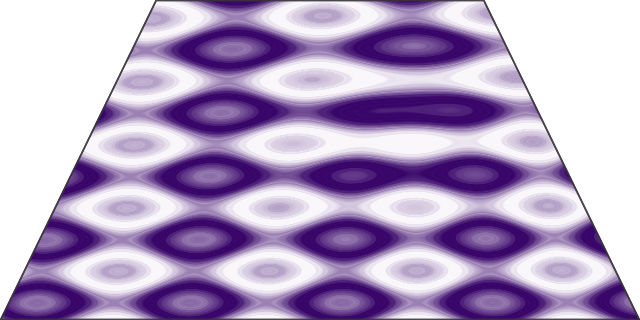
This pattern is drawn by a Shadertoy shader. Its source:

```glsl
// A trapezoid holding a checkerboard of lens-shaped wave cells in violet and white.
// A row wave is added to a column wave that loses a period towards the top,
// and the sum is coloured by a tone curve that folds back at the peaks.

const float TAU = 6.2831853;

float hash(float n) {
    return fract(sin(n * 127.1) * 43758.5);
}

float noise(float x) {
    float i = floor(x);
    return mix(hash(i), hash(i + 1.0), smoothstep(0.0, 1.0, x - i));
}

// Columns: a short wave below blends into a longer one above;
// where the two cancel, neighbouring cells merge.
float columnWave(vec2 p) {
    float x = p.x / (1.0 - 0.2 * p.y);
    float bend = 0.14 * p.y * (1.0 - x * x / 0.458);
    float lower = cos(TAU * ((x + 0.651) / 0.478 - bend));
    float upper = cos(TAU * (x - 0.016) / 0.672);
    return mix(lower, upper, smoothstep(0.1, 1.05, p.y));
}

// Rows: evenly spaced, tilting slightly with height.
float rowWave(vec2 p) {
    return cos(TAU * (p.y - 0.017 * p.y * p.x - 0.1536) / 0.199);
}

// Tone runs from dark violet (0) to white (1).
float toneOf(float field) {
    float a = abs(field);
    float reach = smoothstep(-0.12, 0.36, a) - 0.16 * (1.0 - smoothstep(0.0, 0.2, a));
    reach *= smoothstep(0.0, 0.06, a);
    reach -= 0.78 * smoothstep(0.48, 1.0, a);
    return 0.58 + (field > 0.0 ? 0.42 : -0.58) * reach;
}

// Distance inside the trapezoid, positive within.
float trapezoid(vec2 p) {
    float side = (1.0 - 0.487 * p.y - abs(p.x)) * 0.899;
    return min(side, min(p.y, 1.0 - p.y));
}

void mainImage(out vec4 fragColor, in vec2 fragCoord) {
    vec2 p = fragCoord / iResolution.y;
    p.x -= 0.5 * iResolution.x / iResolution.y;
    float pixel = 1.0 / iResolution.y;

    // Fine striations follow the contours of the field
    float field = 0.5 * (rowWave(p) + columnWave(p));
    float streak = noise(field * 34.0) + 0.5 * noise(field * 75.0 + 9.0) - 0.75;
    float tone = clamp(toneOf(field) + 0.1 * streak, 0.0, 1.0);
    vec3 color = mix(vec3(0.22, 0.02, 0.41), vec3(0.98, 0.97, 0.985), tone);

    // Thin outline and white surround
    float inside = trapezoid(p);
    float line = 1.0 - smoothstep(0.0, pixel, abs(inside - 0.0015) - 0.0015);
    color = mix(vec3(1.0), color, smoothstep(-0.5 * pixel, 0.5 * pixel, inside));
    color = mix(color, vec3(0.22, 0.2, 0.23), 0.9 * line);

    fragColor = vec4(color, 1.0);
}
```
